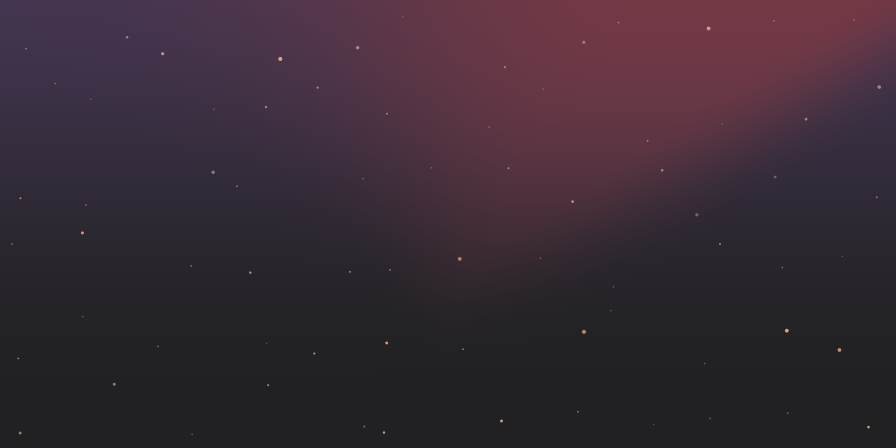
Reproduce this background procedurally as a Shadertoy shader.

```glsl
// A dusky night sky: charcoal rising into violet, with a crimson fan of light
// that has a crisp diagonal lower edge and a soft left side. Small warm stars
// are scattered with one jittered dot per cell of a cellular grid.

vec2 hash2(vec2 p) {
    vec3 q = fract(vec3(p.xyx) * vec3(0.1031, 0.1030, 0.0973));
    q += dot(q, q.yzx + 33.33);
    return fract((q.xx + q.yz) * q.zy);
}

// Light fanning out from an apex low in the middle of the sky
float fanGlow(vec2 p) {
    vec2 ray = p - vec2(0.98, 0.20);
    float edgeDist = dot(ray, normalize(vec2(-0.66, 1.0)));
    float lowerEdge = smoothstep(-0.11, 0.155, edgeDist);
    float leftFade = 1.0 - smoothstep(1.0, 2.55, atan(ray.y, ray.x));
    float heightFade = smoothstep(0.14, 1.06, p.y);
    return lowerEdge * leftFade * heightFade;
}

// Coverage of the star in the cell around p; most stars are tiny and faint
float starField(vec2 p, float pixel) {
    const float cells = 6.0;
    vec2 id = floor(p * cells);
    vec2 center = (id + 0.1 + 0.8 * hash2(id + 7.0)) / cells;
    vec2 rnd = hash2(id + 51.0);
    float size = rnd.x * rnd.x * rnd.x;
    float radius = mix(0.0016, 0.0044, size);
    float dist = length(p - center);
    float disc = 1.0 - smoothstep(radius - 0.7 * pixel, radius + 0.7 * pixel, dist);
    return disc * mix(0.25, 1.0, sqrt(rnd.x * rnd.y));
}

void mainImage(out vec4 fragColor, in vec2 fragCoord) {
    float pixel = 1.0 / iResolution.y;
    vec2 p = fragCoord * pixel;
    p.x *= 2.0 * iResolution.y / iResolution.x;

    // Vertical dusk gradient
    vec3 charcoal = vec3(0.130, 0.130, 0.137);
    vec3 violet = vec3(0.265, 0.210, 0.315);
    vec3 color = mix(charcoal, violet, smoothstep(0.12, 1.1, p.y));

    // Crimson glow
    color = mix(color, vec3(0.455, 0.222, 0.268), fanGlow(p));

    // Stars, peach near the ground and pinker above
    vec3 starColor = mix(vec3(0.95, 0.69, 0.52), vec3(0.88, 0.64, 0.62), p.y);
    color = mix(color, starColor, starField(p, pixel));

    fragColor = vec4(color, 1.0);
}
```
